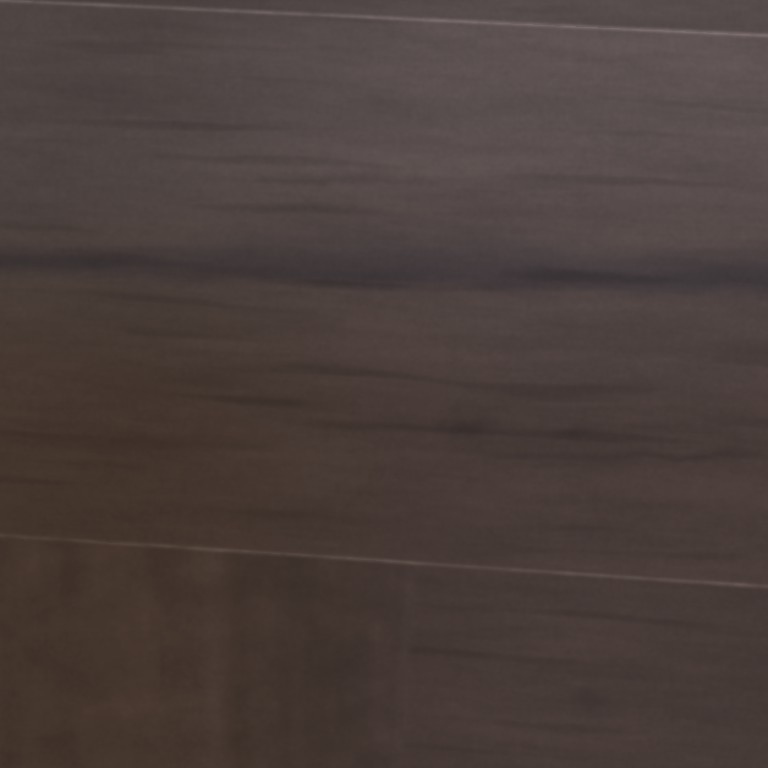
Give the GLSL for this texture, as a WebGL 2 fragment shader.

```glsl
#version 300 es
precision highp float;

#define BROWN_LOW vec3(0.268, 0.209, 0.176)
#define MAUVE_LOW vec3(0.283, 0.234, 0.223)
#define GREY_HIGH vec3(0.306, 0.270, 0.263)
#define MAUVE_HIGH vec3(0.362, 0.318, 0.317)
#define BAND_TINT vec3(0.79, 0.82, 0.88)
#define SEAM_LIGHT vec3(0.105, 0.098, 0.096)
#define SEAM_WIDTH 0.0030
#define PLANK_HEIGHT 0.697
#define FIRST_SEAM 0.303
#define JOINT_X 0.54
#define GRAIN_DEPTH 0.17

uniform vec2 u_resolution;
out vec4 fragColor;

vec2 gradient(vec2 cell) {
    vec2 h = vec2(dot(cell, vec2(127.1, 311.7)), dot(cell, vec2(269.5, 183.3)));
    return 2.0 * fract(sin(h) * 43758.5) - 1.0;
}

float gradientNoise(vec2 p) {
    vec2 i = floor(p), f = fract(p);
    vec2 w = f * f * f * (f * (f * 6.0 - 15.0) + 10.0);
    vec2 e = vec2(1.0, 0.0);
    float low = mix(dot(gradient(i), f), dot(gradient(i + e.xy), f - e.xy), w.x);
    float high = mix(dot(gradient(i + e.yx), f - e.yx), dot(gradient(i + e.xx), f - e.xx), w.x);
    return mix(low, high, w.y);
}

float fbm(vec2 p) {
    float sum = 0.0, amp = 0.5;
    for (int k = 0; k < 4; k++) {
        sum += amp * gradientNoise(p);
        p = p * 2.03 + 17.3;
        amp *= 0.55;
    }
    return sum;
}

// Soft elliptical stain
float blot(vec2 p, vec2 center, vec2 radius) {
    vec2 d = (p - center) / radius;
    return exp(-dot(d, d));
}

// Long grain: broad tone, short fibres and a few broken dark streaks
float longGrain(vec2 p) {
    p.y += 0.012 * gradientNoise(p * vec2(4.0, 3.0)) + 0.004 * gradientNoise(p * vec2(14.0, 9.0));
    float tone = 1.1 * fbm(p * vec2(2.2, 9.0)) + 0.6 * fbm(p * vec2(9.0, 42.0));
    float streak = smoothstep(0.12, 0.5, gradientNoise(p * vec2(3.5, 34.0) + 5.0));
    return tone - 0.6 * streak;
}

// Figure running across the board
float crossGrain(vec2 p) {
    float stripes = fbm(p * vec2(17.0, 1.8) + 8.0);
    float mottling = fbm(p * vec2(13.0, 19.0));
    return 0.9 * stripes + 1.2 * mottling;
}

void main() {
    vec2 uv = gl_FragCoord.xy / u_resolution;

    // Plank rows: slightly tilted and spreading to the right
    float height = PLANK_HEIGHT + 0.021 * uv.x;
    float v = (uv.y - FIRST_SEAM + 0.067 * uv.x) / height;
    float row = floor(v);
    vec2 wood = vec2(uv.x, v) + row * vec2(3.7, 5.0);

    // Uneven light: warm and dim at lower left, pale at upper right
    vec3 lowTone = mix(BROWN_LOW, MAUVE_LOW, smoothstep(0.1, 0.75, uv.x));
    vec3 highTone = mix(GREY_HIGH, MAUVE_HIGH, smoothstep(0.1, 0.65, uv.x));
    vec3 color = mix(lowTone, highTone, smoothstep(0.38, 0.88, uv.y));

    // Butt joint in the lower row, with a cross-figured board on its left
    float jointX = JOINT_X + 0.075 * (uv.y - 0.265);
    float lower = 1.0 - step(0.0, row);
    float leftBoard = lower * (1.0 - smoothstep(-0.004, 0.004, uv.x - jointX));
    float grain = mix(longGrain(wood), crossGrain(uv), leftBoard);
    color *= 1.0 + GRAIN_DEPTH * grain;
    color *= 1.0 - 0.08 * leftBoard * smoothstep(0.27, 0.32, uv.x);
    color *= 1.0 - 0.03 * (lower - leftBoard);
    color += 0.022 * leftBoard * blot(uv, vec2(0.28, 0.08), vec2(0.014, 0.15));
    color += 0.012 * lower * exp(-pow((uv.x - jointX + 0.004) / 0.008, 2.0));
    color *= 1.0 - 0.08 * step(1.0, row);

    // Cool dark band: feathered along the grain, tallest near the center
    float middle = 1.0 - min(abs(row), 1.0);
    float bandY = v - 0.478 - 0.042 * uv.x;
    bandY += 0.035 * fbm(uv * vec2(5.0, 16.0)) + 0.02 * fbm(uv * vec2(9.0, 60.0));
    float reach = 0.085 + 0.03 * uv.x + 0.055 * exp(-pow((uv.x - 0.5) / 0.2, 2.0));
    float band = smoothstep(-0.012, 0.032, bandY) * (1.0 - smoothstep(0.03, reach, bandY));
    band *= middle * (0.95 + 0.5 * fbm(wood * vec2(4.0, 24.0)));
    color *= mix(vec3(1.0), BAND_TINT, clamp(band, 0.0, 1.0));

    // Small knots and trailing dark streaks
    vec2 warped = uv + 0.022 * vec2(fbm(uv * 14.0), fbm(uv * 14.0 + 40.0));
    float knots = blot(warped, vec2(0.61, 0.447), vec2(0.035, 0.014));
    knots += 0.7 * blot(warped, vec2(0.75, 0.438), vec2(0.018, 0.006));
    knots += 0.7 * blot(warped, vec2(0.9, 0.406), vec2(0.12, 0.006));
    knots += 0.6 * blot(warped, vec2(0.45, 0.765), vec2(0.14, 0.007));
    knots += 0.5 * blot(warped, vec2(0.2, 0.425), vec2(0.09, 0.012));
    knots += 0.6 * blot(warped, vec2(0.77, 0.087), vec2(0.022, 0.016));
    color *= 1.0 - 0.16 * knots;

    // Thin pale seams, broken and brighter in places
    float seamDistance = abs(v - round(v)) * height;
    vec2 along = vec2(uv.x, round(v) + 0.4);
    float wear = 0.45 + 0.4 * uv.y + 0.2 * uv.x;
    wear += 0.5 * gradientNoise(along * vec2(9.0, 7.0)) + 0.5 * gradientNoise(along * vec2(40.0, 7.0));
    float seam = exp(-pow(seamDistance / SEAM_WIDTH, 2.0));
    color += SEAM_LIGHT * seam * clamp(wear, 0.15, 1.2);

    // Soft speckle at two sizes
    color *= 1.0 + 0.035 * gradientNoise(uv * 60.0) + 0.04 * gradientNoise(uv * 140.0);
    fragColor = vec4(color, 1.0);
}
```
